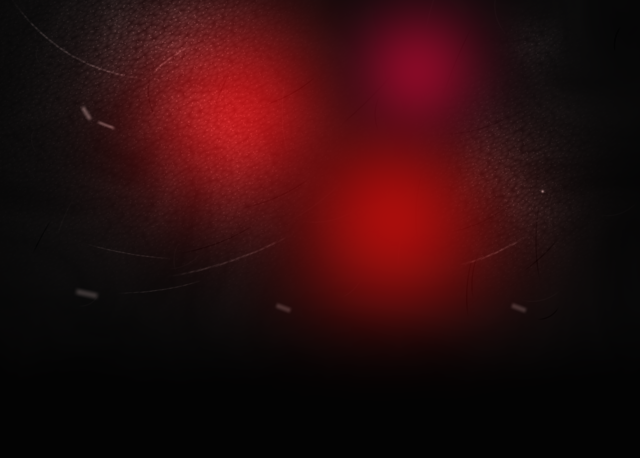
A WebGL 1 fragment shader for this background:

```glsl
precision highp float;
// Three soft red glows over dark, scratched, dusty metal that fades to black below.
uniform vec2 u_resolution;

vec2 hash2(vec2 p) {
  p = fract(p * vec2(0.1031, 0.1137));
  p += dot(p, p.yx + 33.33);
  return fract((p.xx + p.yx) * (p.yx + vec2(0.37, 0.71)) * 7.3);
}

// Cellular noise: distance to the nearest scattered point
float cells(vec2 p) {
  vec2 cell = floor(p), f = fract(p);
  float nearest = 1.0;
  for (int y = -1; y <= 1; y++) {
    for (int x = -1; x <= 1; x++) {
      vec2 g = vec2(float(x), float(y));
      nearest = min(nearest, length(g + hash2(cell + g + 200.0) - f));
    }
  }
  return nearest;
}

// Layered sines for cloudy stains, about -1 to 1
float clouds(vec2 p) {
  float sum = 0.0, amp = 0.5;
  for (int i = 0; i < 5; i++) {
    p = mat2(0.8, -0.6, 0.6, 0.8) * p * 1.75 + 1.7;
    p += 0.6 * sin(p.yx * 1.3);
    sum += amp * sin(p.x) * sin(p.y);
    amp *= 0.65;
  }
  return sum;
}

float glow(vec2 p, vec2 center, float radius) {
  vec2 d = (p - center) / radius;
  return exp(-dot(d, d));
}

// Bent stroke from a to b with tapered ends
float scratch(vec2 p, vec2 a, vec2 b, float bend, float width) {
  float len = length(b - a);
  vec2 dir = (b - a) / len;
  float h = dot(p - a, dir) / len;
  float off = dot(p - a, vec2(-dir.y, dir.x)) - bend * 4.0 * h * (1.0 - h);
  float taper = smoothstep(0.0, 0.25, h) * (1.0 - smoothstep(0.75, 1.0, h));
  return taper * (1.0 - smoothstep(0.0, width, abs(off)));
}

void main() {
  vec2 p = gl_FragCoord.xy / u_resolution * vec2(1.4, 1.0);

  // Glows, joined by root of summed squares so overlaps stay soft
  vec3 left = vec3(0.64, 0.02, 0.03) * glow(p, vec2(0.52, 0.75), 0.215);
  vec3 low = vec3(0.62, 0.012, 0.008) * glow(p, vec2(0.86, 0.52), 0.222);
  vec3 crimson = vec3(0.48, 0.0, 0.11) * glow(p, vec2(0.912, 0.845), 0.143);
  vec3 light = sqrt(left * left + low * low + crimson * crimson);

  // Worn areas where dust and grain catch the light
  float stain = clouds(p * 5.0);
  float wear = 0.9 * glow(p, vec2(0.37, 0.93), 0.17)
    + 0.9 * glow(p, vec2(1.1, 0.61), 0.15)
    + 0.55 * glow(p, vec2(0.48, 0.67), 0.2)
    + 0.4 * glow(p, vec2(1.17, 0.9), 0.06)
    + 0.25 * glow(p, vec2(0.15, 0.8), 0.3);
  wear *= 0.8 + 0.5 * stain;
  vec2 brushed = mat2(0.85, -0.53, 0.53, 0.85) * p;
  float grain = 0.55 - cells(brushed * vec2(80.0, 150.0));
  float dust = 1.0 - smoothstep(0.04, 0.22, cells(p * 75.0));

  // Random hairlines, alternately dark and bright
  float hairs = 0.0;
  for (int i = 0; i < 36; i++) {
    float n = float(i);
    vec2 a = hash2(vec2(n * 3.7 + 5.0, n + 61.0)) * vec2(1.3, 0.75) + vec2(0.05, 0.25);
    vec2 r = hash2(vec2(n + 17.0, n * 5.3 + 9.0));
    float angle = 0.2 + r.x * 1.6;
    vec2 b = a + (0.05 + 0.15 * r.y) * vec2(cos(angle), sin(angle));
    hairs += (mod(n, 2.0) * 1.4 - 0.9) * scratch(p, a, b, 0.03 * (r.x - 0.5), 0.003);
  }

  // Long bright scratches
  float marks = scratch(p, vec2(0.02, 1.01), vec2(0.34, 0.825), -0.045, 0.004)
    + 0.7 * scratch(p, vec2(0.36, 0.395), vec2(0.65, 0.495), -0.014, 0.004)
    + scratch(p, vec2(1.0, 0.42), vec2(1.16, 0.49), -0.008, 0.004)
    + 0.5 * scratch(p, vec2(0.18, 0.47), vec2(0.38, 0.435), -0.006, 0.003)
    + 0.5 * scratch(p, vec2(0.25, 0.36), vec2(0.45, 0.39), -0.008, 0.003)
    + 0.8 * scratch(p, vec2(0.33, 0.835), vec2(0.42, 0.9), 0.006, 0.004);

  // Chipped flecks
  float flecks = scratch(p, vec2(0.178, 0.77), vec2(0.2, 0.735), 0.0, 0.009)
    + scratch(p, vec2(0.21, 0.735), vec2(0.255, 0.718), 0.0, 0.006)
    + 0.7 * scratch(p, vec2(0.16, 0.365), vec2(0.22, 0.352), 0.0, 0.012)
    + 0.7 * scratch(p, vec2(0.6, 0.335), vec2(0.64, 0.32), 0.0, 0.01)
    + 0.7 * scratch(p, vec2(1.115, 0.335), vec2(1.155, 0.32), 0.0, 0.01)
    + 2.0 * glow(p, vec2(1.187, 0.582), 0.003);

  // Texture is hidden under the smooth right-hand glows
  float bare = 1.0 - 0.9 * clamp(glow(p, vec2(0.87, 0.53), 0.2)
    + glow(p, vec2(0.91, 0.86), 0.15), 0.0, 1.0);
  float texture = 0.012 * stain + wear * (0.085 + 0.13 * grain + 0.1 * dust)
    + 0.035 * hairs + 0.15 * marks * (0.6 + grain) + 0.26 * flecks;
  vec3 color = vec3(0.04, 0.038, 0.039) + light
    + bare * texture * vec3(1.0, 0.87, 0.86);

  // Fade to black at the bottom and darken the far sides
  color *= mix(0.2, 1.0, smoothstep(0.1, 0.36, p.y));
  color *= 1.0 - 0.3 * smoothstep(0.5, 0.75, abs(p.x - 0.7));
  gl_FragColor = vec4(max(color, 0.012), 1.0);
}
```
